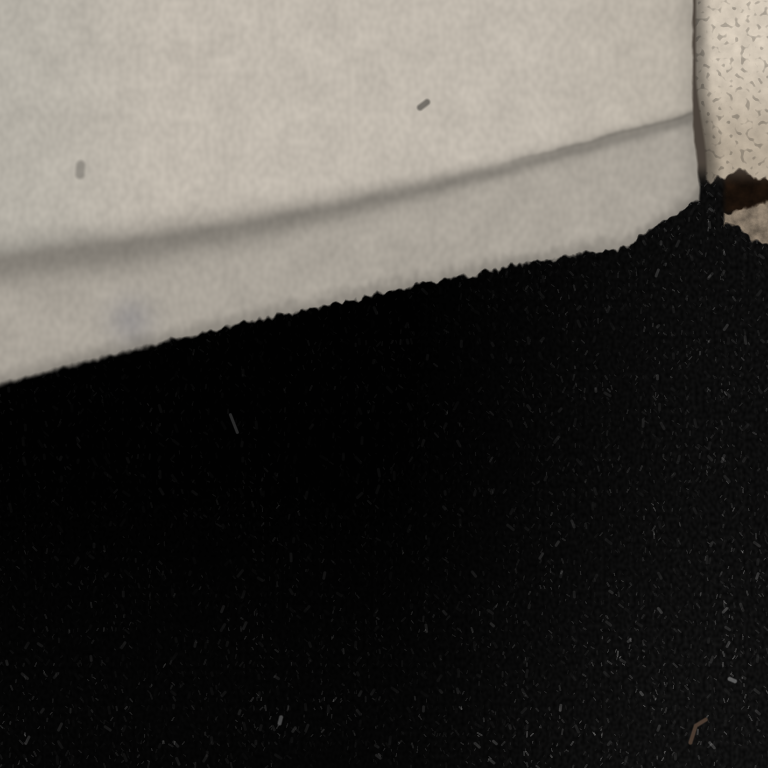
Write a WebGL 1 fragment shader that draws this texture.

```glsl
precision highp float;
// A pale creased felt panel and a cream corner block above black fibrous carpet.
uniform vec2 u_resolution;

vec2 hash2(vec2 p) {
  vec3 q = fract(p.xyx * vec3(0.1031, 0.1030, 0.0973));
  q += dot(q, q.yzx + 33.33);
  return fract((q.xx + q.yz) * q.zy);
}

float gradientDot(vec2 cell, vec2 corner, vec2 local) {
  float angle = 6.2832 * hash2(cell + corner).x;
  return dot(vec2(cos(angle), sin(angle)), local - corner);
}

float gradientNoise(vec2 p) {
  vec2 i = floor(p), f = fract(p);
  vec2 u = f * f * f * (f * (f * 6.0 - 15.0) + 10.0);
  float low = mix(gradientDot(i, vec2(0.0), f), gradientDot(i, vec2(1.0, 0.0), f), u.x);
  float high = mix(gradientDot(i, vec2(0.0, 1.0), f), gradientDot(i, vec2(1.0), f), u.x);
  return mix(low, high, u.y);
}

float fbm(vec2 p) {
  float sum = 0.0, amplitude = 0.5;
  for (int i = 0; i < 4; i++) {
    sum += amplitude * gradientNoise(p);
    p = p * 2.03 + 17.3;
    amplitude *= 0.5;
  }
  return sum;
}

float segmentDistance(vec2 p, vec2 a, vec2 b) {
  vec2 pa = p - a, ba = b - a;
  return length(pa - ba * clamp(dot(pa, ba) / dot(ba, ba), 0.0, 1.0));
}

float stroke(vec2 p, vec2 a, vec2 b, float width) {
  return 1.0 - smoothstep(width * 0.3, width, segmentDistance(p, a, b));
}

float bell(float d, float width) {
  return exp(-d * d / (width * width));
}

// One short, randomly tilted fibre per grid cell; most of them stay faint.
float fibres(vec2 p, float scale, float seed) {
  vec2 cell = floor(p * scale), local = fract(p * scale);
  vec2 place = hash2(cell + seed), style = hash2(cell + seed + 71.0);
  float tilt = 1.7 + (style.x - 0.5) * 1.9;
  vec2 reach = vec2(cos(tilt), sin(tilt)) * (0.07 + 0.15 * style.y);
  vec2 center = 0.3 + 0.4 * place;
  float glow = pow(hash2(cell + seed + 139.0).x, 5.0);
  return glow * stroke(local, center - reach, center + reach, 0.13);
}

vec3 carpet(vec2 p) {
  float sheen = smoothstep(0.55, 1.05, p.x + 0.12 * (1.0 - p.y));
  float front = smoothstep(0.42, 0.0, p.y);
  float clumps = 0.65 + 1.2 * fbm(p * 13.0);
  float light = 0.004 + 0.043 * sheen + 0.013 * front;
  float grain = gradientNoise(p * vec2(210.0, 165.0));
  light *= 1.0 + 0.8 * grain;
  float hairs = 0.0;
  for (int i = 0; i < 4; i++) {
    float k = float(i);
    hairs += fibres(p + k * vec2(0.037, 0.021), 46.0 + 21.0 * k, 19.0 * k);
  }
  light += hairs * max(clumps, 0.1) * (0.055 + 0.13 * sheen + 0.09 * front);
  return max(light, 0.0) * vec3(1.0, 0.99, 0.98);
}

vec3 panel(vec2 p, float crease, float hem) {
  float above = p.y - crease;
  vec3 color = mix(vec3(0.71, 0.69, 0.65), vec3(0.755, 0.725, 0.68), smoothstep(0.0, 0.25, p.x));
  color = mix(color, vec3(0.70, 0.67, 0.62), 0.6 * smoothstep(0.65, 0.92, p.x));
  float flap = smoothstep(0.006, -0.012, above);
  color = mix(color, vec3(0.665, 0.64, 0.60), flap);
  // Broad shadow on the left that narrows to a sharp fold on the right.
  float foldWidth = mix(0.028, 0.010, smoothstep(0.1, 0.8, p.x));
  color *= 1.0 - 0.23 * bell(above + 0.5 * foldWidth, foldWidth);
  color *= 1.0 - 0.13 * smoothstep(0.6, 0.8, p.x) * bell(above, 0.003);
  color *= 1.0 - 0.17 * smoothstep(0.025, 0.0, p.y - hem);
  color *= 1.0 - 0.10 * smoothstep(0.87, 0.91, p.x);
  color *= 1.0 + 0.09 * fbm(p * 22.0) + 0.05 * gradientNoise(p * vec2(125.0, 95.0));
  // Small scuffs and a cool stain.
  color *= 1.0 - 0.4 * stroke(p, vec2(0.547, 0.860), vec2(0.556, 0.867), 0.006);
  color *= 1.0 - 0.2 * stroke(p, vec2(0.104, 0.773), vec2(0.105, 0.785), 0.009);
  return color - vec3(0.08, 0.07, 0.04) * bell(length(p - vec2(0.17, 0.583)), 0.028);
}

vec3 cornerBlock(vec2 p, float left) {
  vec3 color = mix(vec3(0.70, 0.65, 0.58), vec3(0.83, 0.785, 0.72), smoothstep(0.79, 0.94, p.y));
  color *= mix(0.58, 1.0, smoothstep(0.0, 0.025, p.x - left));
  float pits = smoothstep(0.12, 0.45, gradientNoise(p * 135.0));
  return color * (1.0 + 0.16 * fbm(p * 55.0) - 0.2 * pits);
}

void main() {
  vec2 p = gl_FragCoord.xy / u_resolution;
  float aa = 0.7 / min(u_resolution.x, u_resolution.y);
  float ragged = 0.008 * fbm(p * 42.0) + 0.006 * gradientNoise(p * vec2(115.0, 60.0));
  ragged *= mix(0.5, 1.2, smoothstep(0.05, 0.5, p.x));
  float soft = aa + mix(0.004, 0.0015, smoothstep(0.0, 0.4, p.x));

  float hem = max(0.499 + 0.27 * p.x - 0.06 * p.x * p.x, 0.674 + 0.65 * (p.x - 0.807)) + ragged;
  float crease = 0.672 + 0.11 * p.x + 0.10 * p.x * p.x + 0.006 * fbm(p * 18.0);
  float side = mix(0.911, 0.902, smoothstep(0.75, 0.85, p.y)) + 0.2 * ragged;
  float blockLeft = mix(0.920, 0.906, smoothstep(0.78, 0.91, p.y));
  float blockBase = 0.766 + 0.012 * bell(p.x - 0.965, 0.014) + ragged;

  vec3 color = carpet(p);
  // Shaded recess and torn lip beneath the corner block.
  float recess = smoothstep(0.938, 0.948, p.x) * smoothstep(0.715, 0.73, p.y);
  color = mix(color, vec3(0.10, 0.065, 0.04) * (1.0 + fbm(p * 60.0)), recess);
  float lipTop = mix(0.722, 0.737, smoothstep(0.945, 1.0, p.x)) + ragged;
  float lipBase = mix(0.707, 0.681, smoothstep(0.945, 1.0, p.x)) + ragged;
  float lip = smoothstep(-soft, soft, min(min(lipTop - p.y, p.y - lipBase), p.x - 0.943));
  color = mix(color, vec3(0.50, 0.45, 0.39) * (1.0 + 0.7 * fbm(p * 65.0)), lip);

  // The seam keeps a warm shadow between the two pale pieces.
  float seam = smoothstep(0.755, 0.79, p.y) * smoothstep(0.89, 0.9, p.x);
  color = mix(color, vec3(0.29, 0.26, 0.23), seam);
  float block = smoothstep(-soft, soft, min(p.x - blockLeft, p.y - blockBase));
  color = mix(color, cornerBlock(p, blockLeft), block);
  float sheet = smoothstep(-soft, soft, min(p.y - hem, side - p.x));
  color = mix(color, panel(p, crease, hem), sheet);

  // Loose lint on the carpet.
  float curl = stroke(p, vec2(0.899, 0.033), vec2(0.906, 0.055), 0.004);
  curl = max(curl, stroke(p, vec2(0.906, 0.055), vec2(0.919, 0.063), 0.004));
  color = mix(color, vec3(0.34, 0.27, 0.22), 0.8 * curl);
  color += 0.30 * stroke(p, vec2(0.950, 0.116), vec2(0.957, 0.113), 0.004);
  color += 0.25 * stroke(p, vec2(0.364, 0.058), vec2(0.366, 0.066), 0.004);
  color += 0.15 * stroke(p, vec2(0.300, 0.460), vec2(0.309, 0.437), 0.003);
  gl_FragColor = vec4(clamp(color, 0.0, 1.0), 1.0);
}
```
